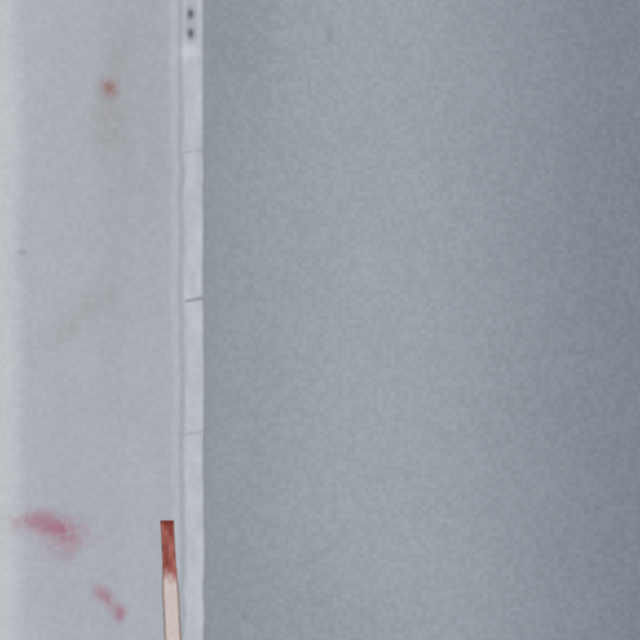
Write a three.js fragment shader that draws this texture.

```glsl
varying vec2 vUv;

const vec3 PANEL_LEFT = vec3(0.662, 0.682, 0.712);
const vec3 PANEL_EDGE = vec3(0.715, 0.735, 0.755);
const vec3 WALL_SHADE = vec3(0.575, 0.597, 0.630);
const vec3 WALL_MID = vec3(0.612, 0.634, 0.667);
const vec3 WALL_DARK = vec3(0.485, 0.520, 0.555);
const vec3 RIDGE = vec3(0.725, 0.745, 0.770);
const vec3 PINK = vec3(0.640, 0.440, 0.510);
const vec3 RUST = vec3(0.560, 0.390, 0.370);
const vec3 OCHRE = vec3(0.610, 0.600, 0.590);
const vec3 TIP = vec3(0.590, 0.340, 0.310);
const vec3 WOOD = vec3(0.800, 0.745, 0.735);
const vec3 BARK = vec3(0.470, 0.415, 0.400);
const float SEAM_X = 0.317;
const float GRAIN_SCALE = 145.0;
const float GRAIN_AMOUNT = 0.055;

float hash(vec2 p) {
  vec3 q = fract(vec3(p.xyx) * 0.1031);
  q += dot(q, q.yzx + 33.33);
  return fract((q.x + q.y) * q.z);
}

float noise(vec2 p) {
  vec2 i = floor(p), f = fract(p);
  f = f * f * (3.0 - 2.0 * f);
  return mix(mix(hash(i), hash(i + vec2(1.0, 0.0)), f.x),
             mix(hash(i + vec2(0.0, 1.0)), hash(i + 1.0), f.x), f.y);
}

float fbm(vec2 p) {
  float sum = 0.0, weight = 0.5;
  for (int i = 0; i < 4; i++) {
    sum += weight * noise(p);
    p = mat2(1.6, 1.2, -1.2, 1.6) * p + 7.3;
    weight *= 0.5;
  }
  return sum;
}

// Soft spot, rotated by angle
float spot(vec2 p, vec2 center, vec2 radius, float angle) {
  float c = cos(angle), s = sin(angle);
  vec2 d = mat2(c, -s, s, c) * (p - center) / radius;
  return exp(-dot(d, d));
}

float band(float x, float a, float b, float soft) {
  return smoothstep(a - soft, a + soft, x) * (1.0 - smoothstep(b - soft, b + soft, x));
}

// Flat wall right of the seam
vec3 wall(vec2 p) {
  vec3 col = mix(WALL_SHADE, WALL_MID, smoothstep(0.31, 0.56, p.x));
  col = mix(col, WALL_DARK, 0.95 * smoothstep(0.62 - 0.04 * p.y, 1.04, p.x));
  float fold = band(p.x, 0.33, 0.424, 0.006) * smoothstep(0.70, 0.95, p.y);
  col -= 0.014 * fold;
  col -= 0.025 * spot(p, vec2(0.52, 0.02), vec2(0.20, 0.09), -0.4);
  col -= 0.02 * exp(-abs(p.x - SEAM_X) * 70.0);
  col -= 0.05 * spot(p, vec2(0.515, 0.944), vec2(0.006, 0.012), 0.0);
  return col - 0.04 * spot(p, vec2(0.383, 0.035), vec2(0.006), 0.0);
}

// Painted strip left of the seam, with its stains
vec3 panel(vec2 p) {
  vec3 col = PANEL_LEFT + 0.015 * (noise(vec2(p.x * 28.0, p.y * 2.0)) - 0.5);
  float edge = 0.024 + 0.014 * noise(vec2(3.0, p.y * 5.0));
  col = mix(PANEL_EDGE, col, smoothstep(edge - 0.022, edge + 0.016, p.x));
  col += 0.02 * smoothstep(0.10, 0.0, p.x);
  col -= 0.018 * band(p.x, 0.15, 0.262, 0.03) * smoothstep(0.2, 0.7, p.y);
  float patchy = smoothstep(0.25, 0.65, fbm(p * 45.0));
  float ochre = 0.45 * spot(p, vec2(0.172, 0.81), vec2(0.04, 0.065), 0.0)
              + 0.40 * spot(p, vec2(0.188, 0.912), vec2(0.018, 0.03), 0.0)
              + 0.50 * spot(p, vec2(0.125, 0.505), vec2(0.07, 0.024), 0.65);
  col = mix(col, OCHRE, ochre * (0.4 + 0.6 * patchy));
  float rust = spot(p, vec2(0.169, 0.862), vec2(0.014, 0.013), 0.0);
  col = mix(col, RUST, 0.75 * rust * (0.4 + 0.6 * patchy));
  float pink = 0.85 * spot(p, vec2(0.095, 0.175), vec2(0.045, 0.020), -0.15)
             + 0.35 * spot(p, vec2(0.045, 0.188), vec2(0.035, 0.016), 0.0)
             + 0.30 * spot(p, vec2(0.100, 0.142), vec2(0.030, 0.022), 0.0)
             + 0.65 * spot(p, vec2(0.165, 0.066), vec2(0.026, 0.013), -0.75)
             + 0.65 * spot(p, vec2(0.187, 0.040), vec2(0.009, 0.013), 0.0);
  col = mix(col, PINK, min(pink, 0.9) * (0.25 + 0.75 * patchy));
  return col - 0.08 * spot(p, vec2(0.035, 0.605), vec2(0.007, 0.005), 0.0);
}

// Raised bead with a groove, notches and two small holes
vec3 seam(vec3 col, vec2 p) {
  float wobble = 0.004 * (noise(vec2(1.0, p.y * 26.0)) - 0.5);
  float x = p.x + wobble - 0.003 * (0.5 - p.y);
  float worn = noise(vec2(p.x * 90.0, p.y * 32.0));
  col = mix(col, RIDGE, 0.40 * band(x, 0.268, 0.280, 0.004));
  col -= 0.025 * band(x, 0.279, 0.287, 0.003);
  col = mix(col, RIDGE + 0.05 * (worn - 0.5), 0.9 * band(x, 0.289, 0.316, 0.004));
  float across = band(x, 0.290, 0.318, 0.004);
  for (int i = 0; i < 3; i++) {
    float y = 0.323 + 0.208 * float(i) + 0.024 * step(1.5, float(i));
    float depth = i == 1 ? 0.13 : 0.05;
    col -= depth * across * exp(-pow((p.y - y - 0.2 * (x - 0.3)) / 0.003, 2.0));
  }
  col += 0.05 * spot(p, vec2(0.292, 0.918), vec2(0.022, 0.012), 0.0);
  col -= 0.05 * band(p.x, 0.290, 0.308, 0.003) * smoothstep(0.925, 0.94, p.y);
  for (int i = 0; i < 2; i++)
    col -= 0.28 * spot(p, vec2(0.298, 0.948 + 0.030 * float(i)), vec2(0.005, 0.008), 0.0);
  return col;
}

// Thin pale stick with a reddish tip
vec3 stick(vec3 col, vec2 p) {
  float d = abs(p.x - 0.261 - 0.05 * (0.187 - p.y));
  float halfWidth = mix(0.0135, 0.0105, smoothstep(0.07, 0.13, p.y));
  float mask = (1.0 - smoothstep(halfWidth - 0.002, halfWidth + 0.002, d))
             * (1.0 - smoothstep(0.184, 0.189, p.y));
  float blotch = noise(p * vec2(150.0, 90.0));
  float red = smoothstep(0.085, 0.115, p.y + 0.015 * (blotch - 0.5));
  vec3 body = mix(WOOD, TIP + 0.16 * (blotch - 0.5), red);
  body = mix(body, BARK, smoothstep(0.55, 1.0, d / halfWidth) * mix(0.75, 0.3, red));
  body -= 0.15 * smoothstep(0.176, 0.187, p.y);
  return mix(col, body, mask);
}

void main() {
  vec2 p = vUv;
  vec3 col = mix(panel(p), wall(p), smoothstep(SEAM_X - 0.003, SEAM_X + 0.003, p.x));
  col = stick(seam(col, p), p);
  float grain = 0.65 * noise(p * GRAIN_SCALE) + 0.35 * noise(p.yx * GRAIN_SCALE * 1.9 + 5.0) - 0.5;
  float mottling = fbm(p * 14.0) - 0.47;
  col += GRAIN_AMOUNT * grain * mix(0.65, 1.0, smoothstep(0.3, 0.4, p.x)) + 0.015 * mottling;
  gl_FragColor = vec4(col, 1.0);
}
```
